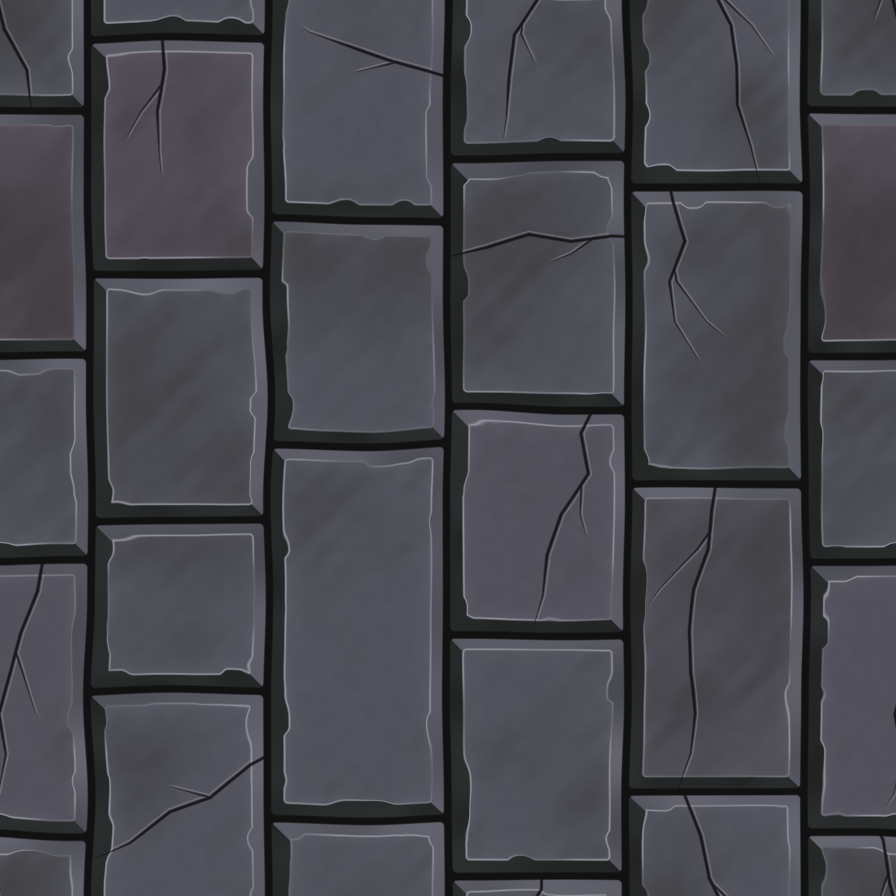
Give the GLSL for this texture, as a three.js fragment shader.

```glsl
#define COLUMNS 5.0
#define COLUMN_SHIFT 0.1
#define SOFT 0.0012
#define WOBBLE 0.007
#define JOINT 0.0042
#define CHIP 0.006
#define RIM_WIDTH 0.0009
#define CRACK_WIDTH 0.0016
#define CRACK_CHANCE 0.55
#define CRACK_JAG 0.03
#define CRACK_KNOTS 22.0
#define PIT_CHANCE 0.2

varying vec2 vUv;

const vec3 JOINT_BLACK = vec3(0.065, 0.068, 0.07);
const vec3 BEVEL_SHADE = vec3(0.15, 0.16, 0.16);
const vec3 BEVEL_LIGHT = vec3(0.35, 0.35, 0.39);
const vec3 SLATE_DARK = vec3(0.26, 0.26, 0.28);
const vec3 SLATE_LIGHT = vec3(0.32, 0.32, 0.36);
const vec3 RIM_COLOR = vec3(0.58, 0.58, 0.62);

float hash(vec2 p) {
  vec3 q = fract(p.xyx * 0.1031);
  q += dot(q, q.yzx + 33.33);
  return fract((q.x + q.y) * q.z);
}

// Value noise that wraps after the given number of cells
float noise(vec2 p, vec2 period) {
  vec2 i = floor(p), f = fract(p);
  f = f * f * (3.0 - 2.0 * f);
  vec2 a = mod(i, period), b = mod(i + 1.0, period);
  return mix(mix(hash(a), hash(vec2(b.x, a.y)), f.x),
             mix(hash(vec2(a.x, b.y)), hash(b), f.x), f.y);
}

float tiled(float cells) { return noise(vUv * cells, vec2(cells)); }

float fill(float d) { return 1.0 - smoothstep(-SOFT, SOFT, d); }

float boxDistance(vec2 p, vec2 lo, vec2 hi, float radius) {
  vec2 d = abs(p - 0.5 * (lo + hi)) - 0.5 * (hi - lo) + radius;
  return length(max(d, 0.0)) + min(max(d.x, d.y), 0.0) - radius;
}

// Heights of the horizontal joints; a repeated value leaves three stones
vec4 joints(float column) {
  if (column < 0.5) return vec4(0.229, 0.417, 0.694, 0.957);
  if (column < 1.5) return vec4(0.086, 0.503, 0.755, 0.086);
  if (column < 2.5) return vec4(0.021, 0.292, 0.544, 0.824);
  if (column < 3.5) return vec4(0.115, 0.461, 0.792, 0.115);
  return vec4(0.068, 0.375, 0.603, 0.878);
}

// Jagged crack with one fork: x is the dark line, y its lit edge
vec2 crack(vec2 q, vec2 size, vec2 id) {
  if (hash(id + 7.1) < 0.25) { q = q.yx; size = size.yx; }
  float v = q.y / size.y;
  float top = mix(0.25, 0.85, hash(id + 2.3));
  float bottom = mix(0.2, 0.8, hash(id + 11.7));
  float tip = 0.6 * hash(id + 4.7) - 0.15;
  float fork = mix(0.55, 0.85, hash(id + 5.9));
  float lean = hash(id + 8.3) < 0.5 ? -0.6 : 0.6;
  float t = q.y * CRACK_KNOTS, knot = floor(t);
  float a = hash(id * 17.0 + knot) - 0.5;
  float b = hash(id * 17.0 + knot + 1.0) - 0.5;
  vec2 marks = vec2(0.0);
  for (int i = 0; i < 2; i++) {
    float branch = float(i);
    float path = mix(bottom, top, v) * size.x + CRACK_JAG * mix(a, b, fract(t))
               + branch * lean * (fork - v) * size.y;
    float slope = (top - bottom) * size.x / size.y
                + CRACK_JAG * CRACK_KNOTS * (b - a) - branch * lean;
    float d = (q.x - path) * inversesqrt(1.0 + slope * slope);
    float low = mix(tip, fork - 0.25, branch);
    float shown = smoothstep(low, low + 0.06, v) * step(v, mix(1.0, fork, branch));
    float width = CRACK_WIDTH * smoothstep(low, low + 0.4, v);
    marks = max(marks, shown * vec2(fill(abs(d) - width),
                                    fill(abs(d - width - 0.0018) - 0.0006)));
  }
  return marks;
}

void main() {
  // Locate the stone
  vec2 sway = vec2(tiled(9.0), noise(vUv * 9.0 + 4.3, vec2(9.0)));
  vec2 p = vUv + WOBBLE * (sway - 0.5);
  float across = (p.x - COLUMN_SHIFT) * COLUMNS;
  float column = mod(floor(across), COLUMNS);
  vec4 heights = joints(column);
  float below = 1.0, above = 1.0, row = 0.0;
  for (int k = 0; k < 4; k++) {
    float rise = fract(p.y - heights[k]);
    if (rise < below) { below = rise; row = float(k); }
    above = min(above, fract(heights[k] - p.y));
  }
  vec2 size = vec2(1.0 / COLUMNS, below + above);
  vec2 q = vec2(fract(across) / COLUMNS, below);
  vec2 id = vec2(column, row) * 3.7 + 1.3;

  // Stone outline and chipped face
  float stone = boxDistance(q, vec2(JOINT), size - JOINT, 0.005);
  float face = boxDistance(q, vec2(0.018, 0.017), size - vec2(0.016, 0.015), 0.005);
  face += CHIP * smoothstep(0.6, 0.9, tiled(31.0)) + 0.002 * (tiled(19.0) - 0.5);

  // Painted slate with diagonal strokes
  float strokes = noise(vec2((vUv.x + vUv.y) * 12.0, (vUv.y - vUv.x) * 48.0), vec2(12.0, 48.0));
  float blotch = 0.55 * tiled(7.0) + 0.25 * tiled(18.0) + 0.2 * strokes;
  vec3 slate = mix(SLATE_DARK, SLATE_LIGHT,
                   smoothstep(0.2, 0.8, blotch + 0.3 * (hash(id) - 0.5)));
  slate *= mix(vec3(1.0), vec3(1.01, 0.93, 0.94), smoothstep(0.7, 0.95, hash(id + 3.1)));
  slate += 0.03 * exp(min(face, 0.0) * 120.0) + 0.012 * (tiled(90.0) - 0.5);

  // Mitred bevels: lit above and right, shaded below and left
  vec2 far = size - q;
  float lit = smoothstep(-SOFT, SOFT, min(q.x, q.y) - min(far.x, far.y));
  vec3 shade = BEVEL_SHADE * (0.85 + 0.3 * tiled(23.0));
  vec3 light = BEVEL_LIGHT * (0.8 + 0.35 * tiled(13.0));
  vec3 color = mix(mix(shade, light, lit), slate, fill(face));

  // Worn rim
  float wear = mix(0.2, 0.95, smoothstep(0.25, 0.75, tiled(15.0)));
  color = mix(color, RIM_COLOR, wear * fill(abs(face + 0.001) - RIM_WIDTH));

  // Cracks and small pits
  if (hash(id + 6.4) < CRACK_CHANCE) {
    vec2 marks = crack(q, size, id);
    color = mix(color, RIM_COLOR, 0.55 * marks.y * fill(face));
    color = mix(color, JOINT_BLACK, 0.9 * marks.x);
  } else if (hash(id + 9.2) < PIT_CHANCE) {
    vec2 pit = (q - size * vec2(0.6, 0.62)) * vec2(1.3, 1.0);
    float ring = fill(abs(length(pit) - 0.013) - 0.0008);
    color = mix(color, pit.x + pit.y > 0.0 ? BEVEL_SHADE : RIM_COLOR, 0.6 * ring);
  }

  gl_FragColor = vec4(mix(JOINT_BLACK, color, fill(stone)), 1.0);
}
```
